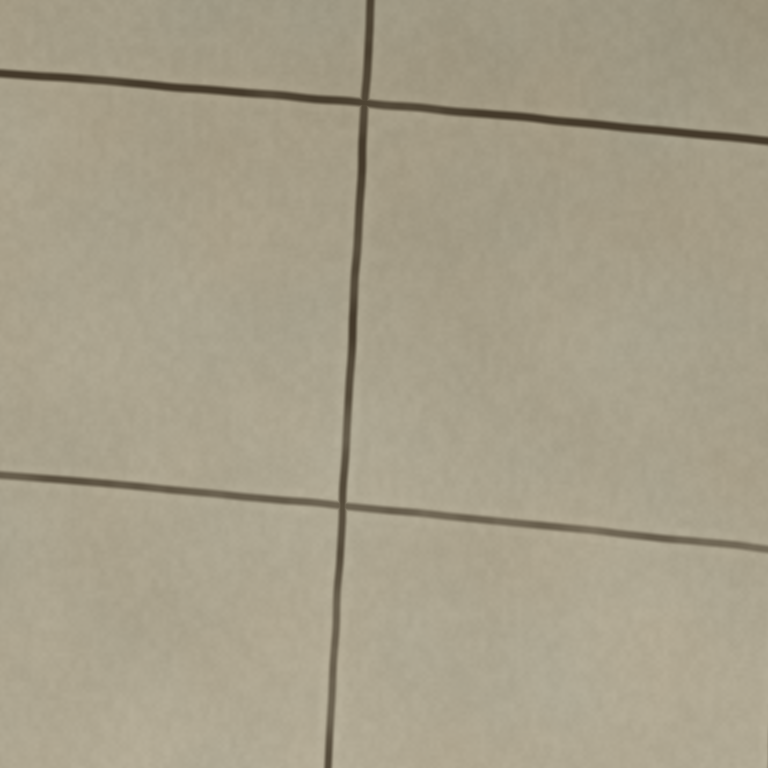
Write a WebGL 1 fragment shader that draws this texture.

```glsl
precision highp float;
// Beige floor tiles seen at a slight tilt, with dark worn joints and soft mottling.
uniform vec2 u_resolution;

// Layout, in canvas units
const vec2 JOINT_ORIGIN = vec2(0.427, 0.3815); // where the first joints meet the canvas edges
const vec2 TILE_SIZE = vec2(0.577, 0.5235);
const vec2 JOINT_SLOPE = vec2(0.056, -0.0965); // lean of upright and level joints
const float ROW_SPREAD = 0.0075;               // rows grow taller to the right
const float ROW_BOW = 0.012;
const float JOINT_HALF_WIDTH = 0.0051;
const float JOINT_SOFTNESS = 0.0032;
const float JOINT_WOBBLE = 0.0018;

// Surface
const vec3 TILE_COLOR = vec3(0.693, 0.663, 0.580);
const vec3 JOINT_COLOR = vec3(0.265, 0.225, 0.165);
const vec3 WARM_TINT = vec3(0.5, -0.1, -0.5);
const float SHADE_UP = 0.048;
const float SHADE_CORNER = 0.034;
const float MOTTLE = 0.050;
const float GRAIN = 0.022;
const float TINT = 0.034;
const float TILE_VARIATION = 0.010;
const float HALO = 0.014;

float hash(vec2 p) {
  return fract(sin(dot(p, vec2(12.9898, 78.233))) * 43758.5453);
}

float noise(vec2 p) {
  vec2 cell = floor(p);
  vec2 f = fract(p);
  f = f * f * (3.0 - 2.0 * f);
  return mix(mix(hash(cell), hash(cell + vec2(1.0, 0.0)), f.x),
             mix(hash(cell + vec2(0.0, 1.0)), hash(cell + vec2(1.0, 1.0)), f.x), f.y);
}

float fbm(vec2 p) {
  float sum = 0.0;
  float amplitude = 0.5;
  for (int i = 0; i < 4; i++) {
    sum += amplitude * noise(p);
    p = mat2(1.6, 1.2, -1.2, 1.6) * p + 7.3;
    amplitude *= 0.5;
  }
  return sum / 0.9375;
}

// Tilted grid coordinates: joints lie on whole numbers
vec2 tileCoords(vec2 uv) {
  float column = (uv.x - JOINT_ORIGIN.x - JOINT_SLOPE.x * uv.y) / TILE_SIZE.x;
  float base = JOINT_ORIGIN.y + JOINT_SLOPE.y * uv.x + ROW_BOW * uv.x * (1.0 - uv.x);
  return vec2(column, (uv.y - base) / (TILE_SIZE.y + ROW_SPREAD * uv.x));
}

vec3 tileSurface(vec2 uv, vec2 tile) {
  float tone = -SHADE_UP * uv.y - SHADE_CORNER * uv.x * uv.y;
  tone += TILE_VARIATION * (hash(tile + 3.0) - 0.5);
  tone += MOTTLE * (fbm(uv * 5.0 + 11.0) - 0.5);
  tone += GRAIN * (noise(uv * vec2(105.0, 75.0)) - 0.5);
  tone += GRAIN * 0.7 * (noise(uv * 210.0 + 31.0) - 0.5);
  float warmth = fbm(uv * 7.0 + 43.0) - 0.5;
  return TILE_COLOR + tone + TINT * warmth * WARM_TINT;
}

void main() {
  vec2 uv = gl_FragCoord.xy / u_resolution;
  float pixel = 1.0 / min(u_resolution.x, u_resolution.y);

  vec2 grid = tileCoords(uv);
  vec2 line = floor(grid + 0.5);
  vec2 offset = (grid - line) * TILE_SIZE;
  vec2 wobble = vec2(noise(vec2(uv.y * 22.0, line.x + 5.0)),
                     noise(vec2(uv.x * 22.0, line.y + 9.0))) - 0.5;
  vec2 dist = abs(offset + JOINT_WOBBLE * wobble);

  // Joint coverage, thinner and paler toward the bottom
  float depth = smoothstep(0.2, 0.75, uv.y);
  float halfWidth = JOINT_HALF_WIDTH * mix(0.9, 1.0, depth);
  float soft = max(JOINT_SOFTNESS, pixel);
  vec2 cover = 1.0 - smoothstep(halfWidth - soft, halfWidth + soft, dist);
  vec2 wear = vec2(fbm(vec2(uv.y * 14.0, line.x + 2.0)),
                   fbm(vec2(uv.x * 14.0, line.y + 6.0)));
  vec2 strength = vec2(mix(0.72, 0.95, depth), mix(0.62, 1.0, depth));
  cover *= clamp(strength + 0.45 * (wear - 0.5), 0.0, 1.0);
  float joint = max(cover.x, cover.y);

  // Faint bright rim along the joints
  vec2 rim = smoothstep(0.005, 0.010, dist) * (1.0 - smoothstep(0.010, 0.020, dist));

  vec3 color = tileSurface(uv, floor(grid)) + HALO * max(rim.x, rim.y);
  color = mix(color, JOINT_COLOR, joint);
  gl_FragColor = vec4(color, 1.0);
}
```
